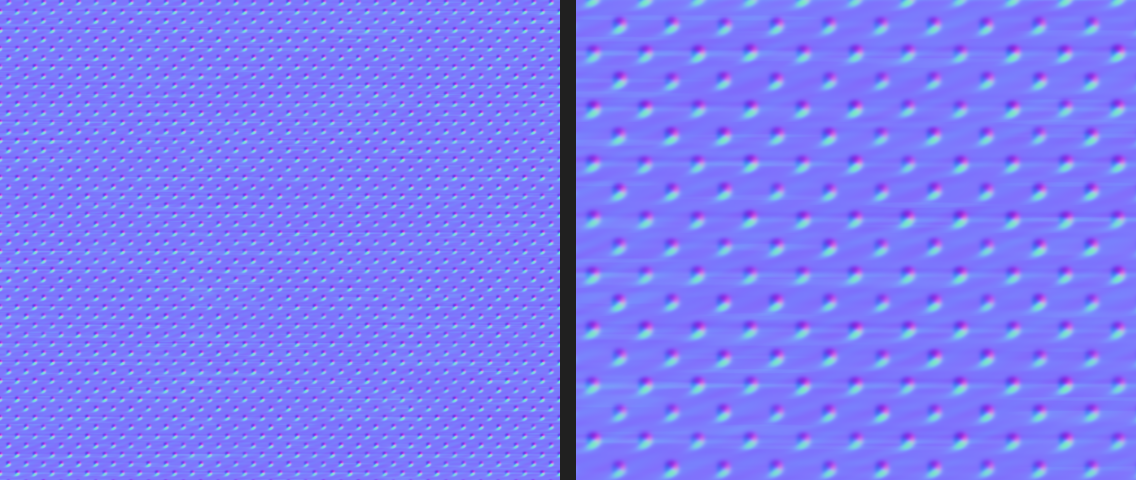
Left, the full canvas; right, a detail of the centre.
Give the GLSL for this texture map, as a Shadertoy shader.

```glsl
float hash(vec2 p) {
    return fract(sin(dot(p, vec2(127.1, 311.7))) * 43758.5453);
}

float noise(vec2 p) {
    vec2 i = floor(p), f = fract(p);
    f = f * f * (3.0 - 2.0 * f);
    return mix(mix(hash(i), hash(i + vec2(1, 0)), f.x),
               mix(hash(i + vec2(0, 1)), hash(i + vec2(1, 1)), f.x), f.y);
}

// Soft elliptical spot, 1 at its centre
float lobe(vec2 p, vec2 centre, vec2 radius) {
    vec2 d = (p - centre) / radius;
    return exp(-dot(d, d));
}

// Surface slope at a point given in columns and rows, rows counted downward
vec2 fabricSlope(vec2 grid) {
    // Staggered lattice: even rows sit half a column to the right
    float row = floor(grid.y + 0.5);
    float x = grid.x - 0.5 * (1.0 - mod(row, 2.0));
    float column = floor(x + 0.5);
    vec2 p = vec2((x - column) * 1.9, row - grid.y);
    vec2 id = vec2(column, row);
    p += 0.05 * (vec2(hash(id), hash(id + 17.0)) - 0.5);

    // Stitch dimple: shaded top, bright lower lip rising rightward, tilted sides
    vec2 tilted = vec2(p.x, p.y - 0.3 * p.x);
    vec2 dimple = vec2(0.0);
    dimple.y -= 0.60 * lobe(p, vec2(-0.02, 0.17), vec2(0.20, 0.14));
    dimple.y += 1.15 * lobe(tilted, vec2(-0.02, -0.16), vec2(0.21, 0.13));
    dimple.y += 0.16 * lobe(tilted, vec2(-0.20, -0.24), vec2(0.35, 0.13));
    dimple.x += 0.65 * lobe(p, vec2(0.13, 0.04), vec2(0.13, 0.18));
    dimple.x -= 0.40 * lobe(p, vec2(-0.18, 0.02), vec2(0.12, 0.19));
    dimple *= 0.8 + 0.4 * hash(id + 41.0);

    // Diagonal folds rising to the right through the dimples
    float u = grid.x - 0.5;
    float steep = sin(6.2832 * (u + 0.5 * grid.y));
    float shallow = sin(6.2832 * (u + 1.5 * grid.y));
    vec2 folds = vec2(-0.02, 0.015) * steep + vec2(-0.01, 0.03) * shallow;

    // Long horizontal threads, with a sharp seam along every second row
    float thread = noise(grid * vec2(0.3, 5.0)) - 0.5;
    float strand = smoothstep(0.66, 0.9, noise(grid * vec2(0.35, 4.0) + 53.0));
    float offset = mod(grid.y, 2.0) - 1.0;
    float seam = exp(-pow((offset - 0.05) / 0.09, 2.0))
               - 0.7 * exp(-pow((offset + 0.16) / 0.09, 2.0));
    float threads = 0.09 * thread + 0.10 * strand
                  + 0.15 * seam * (0.3 + 0.7 * noise(grid * vec2(0.4, 0.5) + 9.0));

    // Thin slanted creases of irregular length
    float crease = noise(vec2(3.0 * u + 4.0 * grid.y, 0.9 * u - 0.4 * grid.y)) - 0.5;
    return vec2(-0.02, -0.065) + dimple + folds
         + vec2(-0.03, 0.08) * crease + vec2(0.0, threads);
}

void mainImage(out vec4 fragColor, in vec2 fragCoord) {
    vec2 slope = vec2(0.0);
    // Four samples per pixel
    for (int i = 0; i < 4; i++) {
        vec2 jitter = vec2(i & 1, i >> 1) * 0.5 - 0.25;
        vec2 uv = (fragCoord + jitter) / iResolution.xy;
        slope += 0.25 * fabricSlope(vec2(uv.x * 32.0, (1.0 - uv.y) * 52.0 - 0.24));
    }
    vec3 normal = normalize(vec3(slope, 1.0));
    fragColor = vec4((0.5 + 0.5 * normal) * vec3(1.0, 1.0, 0.99), 1.0);
}
```
